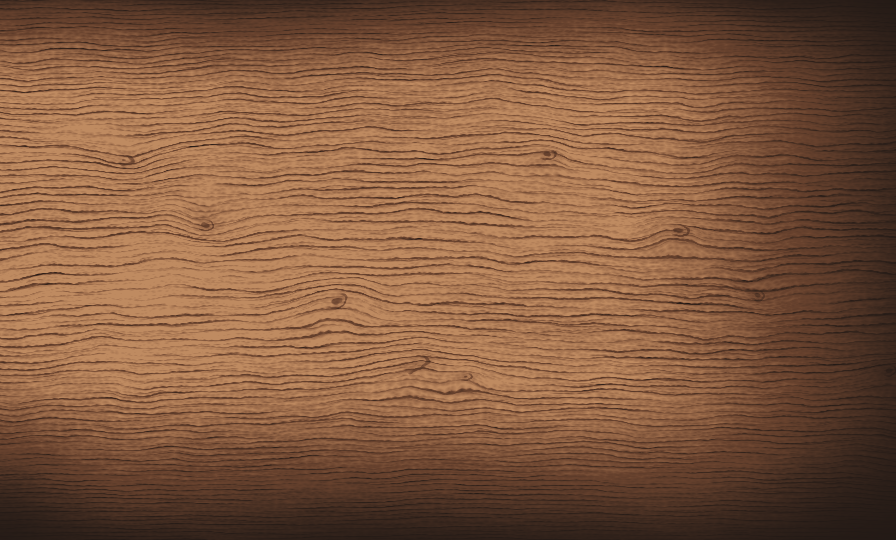
This texture is drawn by a WebGL 1 fragment shader. Its source:

```glsl
precision highp float;
// Aged brown wood board with dark, wavy horizontal grain and a burnt border.
// Layered sines and scattered knots bend the grain coordinate; thin lines
// are cut from it by fract, and stretched cellular noise adds the fibres.

uniform vec2 u_resolution;

float hash(float n) {
  return fract(sin(n * 12.9898) * 43758.5);
}

vec2 hash2(vec2 p) {
  float n = dot(p, vec2(1.37, 7.91));
  return vec2(hash(n), hash(n + 31.7));
}

// Smooth irregular field in about -1..1
float waves(vec2 p) {
  float sum = 0.0, amp = 0.55;
  for (int i = 0; i < 4; i++) {
    sum += amp * sin(p.x + 1.6 * sin(p.y * 0.8 + float(i) * 2.1));
    p = mat2(1.3, 1.1, -1.1, 1.3) * p + 3.7;
    amp *= 0.55;
  }
  return sum;
}

// Distance to the nearest jittered cell point
float cellular(vec2 p) {
  vec2 base = floor(p);
  float nearest = 2.0;
  for (int j = -1; j <= 1; j++) {
    for (int i = -1; i <= 1; i++) {
      vec2 cell = base + vec2(float(i), float(j));
      nearest = min(nearest, length(cell + hash2(cell) - p));
    }
  }
  return nearest;
}

// Wandering dark line in every unit of phase, swelling and thinning along x
float grainLines(float phase, float x, float pixel, float steadiness) {
  float id = floor(phase);
  float h = hash(id + 5.0);
  float middle = 0.5 + 0.16 * sin(x * (9.0 + 9.0 * h) + 40.0 * h)
               + 0.1 * sin(x * (37.0 + 23.0 * h) + 90.0 * h);
  float fade = clamp(steadiness + 0.7 * waves(vec2(x * 9.0 + 50.0 * h, id * 1.7)), 0.08, 1.0);
  float width = 0.04 + 0.07 * fade;
  float d = fract(phase) - middle;
  float core = 1.0 - smoothstep(width - 0.5 * pixel, width + 0.5 * pixel, abs(d));
  float shadow = 0.33 * smoothstep(-0.45, 0.0, d) * (1.0 - smoothstep(0.0, 0.2, d));
  return max(core, shadow) * fade;
}

vec3 woodColor(float tone) {
  vec3 c = mix(vec3(0.11, 0.085, 0.075), vec3(0.41, 0.26, 0.18), smoothstep(-0.1, 0.52, tone));
  c = mix(c, vec3(0.61, 0.42, 0.29), clamp((tone - 0.48) / 0.34, 0.0, 1.0));
  return mix(c, vec3(0.75, 0.545, 0.38), clamp((tone - 0.82) / 0.28, 0.0, 1.0));
}

void main() {
  vec2 p = gl_FragCoord.xy / u_resolution.y;
  float right = u_resolution.x / u_resolution.y;
  float calm = smoothstep(0.0, 0.25, p.y) * smoothstep(1.02, 0.85, p.y);

  // Bend the grain: slow undulation plus short ripples
  float v = p.y + (0.25 + 0.75 * calm) * (0.013 * waves(p * vec2(4.5, 3.5))
          + 0.0045 * waves(p * vec2(25.0, 17.0) + 8.0));

  // Knots: a broad swell of the grain around a small dark eye
  float knots = 0.0;
  for (int i = 0; i < 9; i++) {
    float n = float(i);
    vec2 center = vec2(right * fract(0.52 + n * 0.618), 0.25 + 0.53 * fract(0.1 + n * 0.755));
    vec2 d = p - center;
    float size = 0.6 + 0.7 * hash(n + 2.0);
    d.y += 0.4 * d.x * (hash(n + 9.0) - 0.5);
    float swell = exp(-dot(d * d, vec2(190.0, 420.0)) / (size * size));
    v += 0.022 * size * swell * (hash(n + 4.0) > 0.5 ? 1.0 : -1.0);
    float r = length(d * vec2(0.6, 1.0)) / (0.009 * size);
    r += 0.45 * waves(d * 90.0 + n);
    float ring = (1.0 - smoothstep(0.1, 0.35, abs(r - 1.1))) * smoothstep(-0.012, 0.008, d.x - d.y);
    float eye = 1.0 - smoothstep(0.2, 0.6, r);
    knots = max(knots, max(max(ring * 0.65, eye * 0.7), 0.2 * exp(-r * r * 0.3)));
  }

  // Long fibres, short grit and slow blotches
  float fibre = cellular(vec2(p.x * 13.0, v * 170.0)) - 0.45;
  float grit = cellular(vec2(p.x * 90.0, v * 210.0) + 40.0) - 0.45;
  float blotch = waves(vec2(p.x * 3.0, v * 11.0) + 5.0);

  // Rough grain lines crowd together toward the upper and lower edges
  float c = v - 0.52;
  float phase = 62.0 * c + 95.0 * c * c * c + 0.2 * waves(vec2(v * 17.0, p.x * 2.0));
  phase += 0.12 * grit;
  float pixel = (62.0 + 285.0 * c * c) / u_resolution.y;
  float coarse = grainLines(phase + 100.0, p.x, pixel, 0.85);
  float fine = grainLines(phase * 1.63 + 300.0, p.x * 1.7 + 3.0, pixel * 1.63, 0.35);

  // Light falls off to the top, bottom, right and lower left
  float edge = 0.012 * waves(p * 6.0);
  float light = smoothstep(-0.08, 0.34, p.y + edge)
              * (1.0 - smoothstep(0.8, 1.08, p.y + edge))
              * (1.0 - 0.9 * smoothstep(right - 0.54, right + 0.12, p.x + edge));
  light *= 1.0 - 0.65 * exp(-dot(p * p, vec2(50.0, 18.0)));
  light *= 1.13 - 0.09 * p.x;

  float marks = 0.54 * coarse + 0.32 * fine;
  float tone = light * (1.0 + 0.24 * fibre + 0.27 * grit + 0.07 * blotch - marks);
  tone *= 1.0 - 0.7 * knots;
  gl_FragColor = vec4(woodColor(tone), 1.0);
}
```
